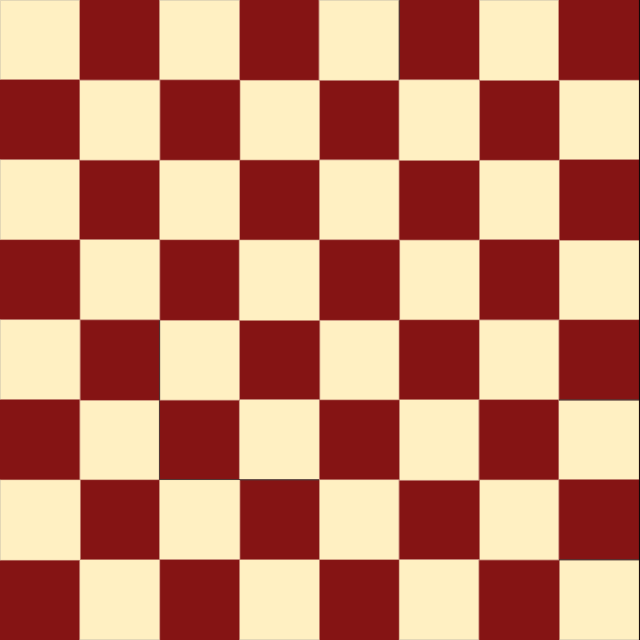
Give the GLSL for this pattern, as a WebGL 1 fragment shader.

```glsl
precision highp float;

uniform vec2 u_resolution;

float hash(vec2 p) {
  return fract(sin(dot(p, vec2(41.3, 289.1))) * 4375.85);
}

// Thin seam of varying tint: mostly faint pink, now and then dark grey
vec3 addSeam(vec3 color, float dist, float soft, vec2 edgeId) {
  float pick = hash(edgeId);
  float isDark = step(0.91, pick);
  vec3 tint = mix(vec3(0.78, 0.56, 0.53), vec3(0.22, 0.16, 0.17), isDark);
  float strength = mix(0.45 * hash(edgeId + 7.7), 0.8, isDark);
  float line = 1.0 - smoothstep(0.002, 0.004 + soft, abs(dist));
  return mix(color, tint, strength * line);
}

void main() {
  vec2 uv = gl_FragCoord.xy / u_resolution;
  vec2 board = uv * vec2(8.013, 8.0);
  float soft = max(0.009, 4.8 / min(u_resolution.x, u_resolution.y));

  // Nearest inner grid lines, each cell side nudged slightly
  vec2 cell = floor(board);
  vec2 line = clamp(floor(board + 0.5), 1.0, 7.0);
  vec2 sideX = vec2(line.x, cell.y);
  vec2 sideY = vec2(cell.x, line.y) + 31.0;
  vec2 nudge = 0.014 * (vec2(hash(sideX + 3.1), hash(sideY + 3.1)) - 0.5);
  vec2 dist = board - line - nudge;

  // Checker as the product of two softened square waves
  vec2 wave = clamp(dist / soft, -1.0, 1.0) * (1.0 - 2.0 * mod(line, 2.0));
  float cream = 0.5 - 0.5 * wave.x * wave.y;
  vec3 color = mix(vec3(0.52, 0.08, 0.08), vec3(1.0, 0.94, 0.76), cream);

  color = addSeam(color, dist.x, soft, sideX);
  color = addSeam(color, dist.y, soft, sideY);

  // Faint grey rim on the pale squares, black strip at the right
  float rim = min(board.x, min(board.y, 8.0 - board.y));
  float rimMask = 1.0 - smoothstep(0.006, 0.006 + soft, rim);
  color = mix(color, vec3(0.72, 0.7, 0.64), 0.4 * cream * rimMask);
  color = mix(color, vec3(0.06, 0.02, 0.02), smoothstep(-soft, soft, board.x - 8.0));

  gl_FragColor = vec4(color, 1.0);
}
```
